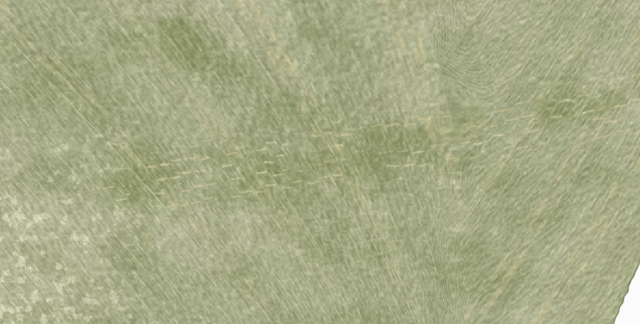
A Shadertoy shader for this texture:

```glsl
// Mown meadow seen from above: two fans of curved mowing lanes meet at a seam,
// crossed by staggered rows of pale dashes. Lanes are found by inverting a slope
// law by iteration; patches, straw and grass grain come from value noise.

const float LANE_STEP = 0.047;                    // lane spacing at mid height
const float ROW_STEP = 0.044;                     // spacing of the cross rows
const float ROW_TILT = 0.16;                      // rise of the rows to the right
const float LINE_WIDTH = 0.0032;
const float DASH_WIDTH = 0.0030;
const float SEAM_X = 1.42;
const float BEND = 0.12;
const vec3 LEFT_SLOPE = vec3(0.95, 0.0, -0.38);   // slope law: a + b*u + c*u*u
const vec3 RIGHT_SLOPE = vec3(-1.2, 0.35, 0.0);
const vec4 LEFT_TRACKS = vec4(0.43, 0.73, 1.04, 1.36);
const vec4 RIGHT_TRACKS = vec4(1.37, 1.55, 1.76, 1.95);

const vec3 GREEN = vec3(0.515, 0.555, 0.360);
const vec3 SAGE = vec3(0.640, 0.662, 0.520);
const vec3 PALE = vec3(0.715, 0.720, 0.595);
const vec3 STRAW = vec3(0.775, 0.745, 0.570);
const vec3 DRY = vec3(0.850, 0.855, 0.730);
const vec3 MARGIN = vec3(0.985);

float hash(vec2 p) {
    vec3 q = fract(p.xyx * 0.1031);
    q += dot(q, q.yzx + 33.33);
    return fract((q.x + q.y) * q.z);
}

float noise(vec2 p) {
    vec2 i = floor(p), f = fract(p);
    f = f * f * (3.0 - 2.0 * f);
    return mix(mix(hash(i), hash(i + vec2(1, 0)), f.x),
               mix(hash(i + vec2(0, 1)), hash(i + vec2(1, 1)), f.x), f.y);
}

float fbm(vec2 p) {
    float sum = 0.0, amp = 0.5;
    for (int i = 0; i < 4; i++) {
        sum += amp * noise(p);
        p = mat2(0.8, 0.6, -0.6, 0.8) * p * 2.05 + 7.3;
        amp *= 0.5;
    }
    return sum / 0.9375;
}

float blob(vec2 p, vec2 center, vec2 size) {
    vec2 d = (p - center) / size;
    return exp(-dot(d, d));
}

float stroke(float dist, float width, float px) {
    return 1.0 - smoothstep(width - px, width + px, abs(dist));
}

// Where the curved lane through p crosses mid height
float laneCoord(vec2 p, vec3 slope) {
    float depth = 0.5 - p.y, u = p.x;
    for (int i = 0; i < 7; i++)
        u = p.x - depth * (slope.x + u * (slope.y + u * slope.z)) + BEND * (depth * depth - 0.08);
    return u;
}

// x: lane tone, y: pale lane line, z: straw wheel tracks, w: cross dashes
vec4 laneMarks(vec2 p, float u, vec4 tracks, float px) {
    float wobble = 0.005 * (noise(p * 9.0) - 0.5);
    float s = (u + wobble) / LANE_STEP, id = floor(s), f = fract(s);
    float edge = floor(s + 0.5);
    float tone = hash(vec2(id, 3.0)) - 0.5 + 0.5 * (f - 0.5);

    float wear = smoothstep(0.25, 0.7, noise(vec2(edge * 5.1, p.y * 16.0)));
    float line = stroke((s - edge) * LANE_STEP, LINE_WIDTH, px)
               * wear * (0.35 + 0.65 * hash(vec2(edge, 8.0)));

    float straw = 0.0;
    for (int i = 0; i < 4; i++) {
        float d = abs(u + wobble - tracks[i]);
        straw += exp(-pow((d - 0.017) / 0.013, 2.0)) * (0.55 + 0.45 * hash(vec2(i, 4.0)));
    }
    straw *= smoothstep(0.32, 0.72, fbm(vec2(u * 60.0, p.y * 24.0)));

    float v = (p.y - ROW_TILT * p.x) / ROW_STEP + 0.45 * (hash(vec2(id, 6.0)) - 0.5);
    float row = floor(v);
    float present = step(0.22, hash(vec2(id, row + 40.0)));
    float dash = stroke((fract(v) - 0.5) * ROW_STEP + 0.006 * (noise(p * 50.0) - 0.5), DASH_WIDTH, px)
               * smoothstep(0.04, 0.14, f) * (1.0 - smoothstep(0.8, 0.95, f)) * present;
    return vec4(tone, line, straw, dash);
}

void mainImage(out vec4 fragColor, in vec2 fragCoord) {
    float px = 1.0 / iResolution.y;
    vec2 p = fragCoord * px;
    float uL = laneCoord(p, LEFT_SLOPE), uR = laneCoord(p, RIGHT_SLOPE);
    float side = smoothstep(-0.07, 0.07, p.x - SEAM_X + 0.1 * (noise(p * 7.0) - 0.5));
    vec4 marks = mix(laneMarks(p, uL, LEFT_TRACKS, px), laneMarks(p, uR, RIGHT_TRACKS, px), side);

    // Lush and dry regions
    float v = p.y - ROW_TILT * p.x;
    float band = exp(-pow((v - 0.355) / 0.10, 2.0)) * smoothstep(0.15, 0.45, p.x);
    float lush = 0.6 * band + 0.65 * blob(p, vec2(0.55, 0.88), vec2(0.42, 0.24))
               + 0.35 * blob(p, vec2(1.2, 0.28), vec2(0.3, 0.12));
    float patches = smoothstep(0.42, 0.76, fbm(p * vec2(7.0, 9.0) + 2.0) + 0.25 * lush - 0.04);
    float dry = blob(p, vec2(0.0, 0.2), vec2(0.42, 0.35));

    vec3 col = mix(SAGE, PALE, 0.65 * smoothstep(0.4, 0.75, fbm(p * 4.0 + 11.0)) + 0.25 * dry);
    col = mix(col, GREEN, patches * (0.3 + 0.55 * min(lush, 1.0)));
    col += 0.035 * marks.x;

    // Tracks, lane lines, dashes and bleached flecks
    col = mix(col, STRAW, 0.62 * min(marks.z, 1.0));
    col = mix(col, PALE + 0.04, 0.6 * marks.y);
    float dashZone = clamp(1.3 * band + 0.5 * blob(p, vec2(1.25, 0.25), vec2(0.4, 0.14)), 0.0, 1.0);
    col = mix(col, STRAW + 0.03, 0.75 * marks.w * dashZone * smoothstep(0.25, 0.5, noise(p * 14.0)));
    float flecks = smoothstep(0.66, 0.8, fbm(p * 45.0) + 0.10 * dry);
    col = mix(col, DRY, flecks * (0.25 + 0.5 * dry));

    // Grass grain, lit from one side and combed along the lanes
    vec2 g = vec2(mix(uL, uR, side), p.y) * vec2(125.0, 75.0);
    col += 0.085 * (noise(g) - noise(g + vec2(0.7, -0.6)));
    col += 0.07 * (noise(p * 150.0) - 0.5) + 0.045 * (fbm(p * 38.0) - 0.5);

    // Bare margin past the curved field edge
    float rim = p.x - 1.895 - 0.42 * p.y + 0.006 * (noise(p * 60.0) - 0.5);
    col = mix(col, GREEN * 0.8, 0.6 * stroke(rim, 0.005, px));
    col = mix(col, MARGIN, smoothstep(-px, px, rim));
    fragColor = vec4(clamp(col, 0.0, 1.0), 1.0);
}
```
